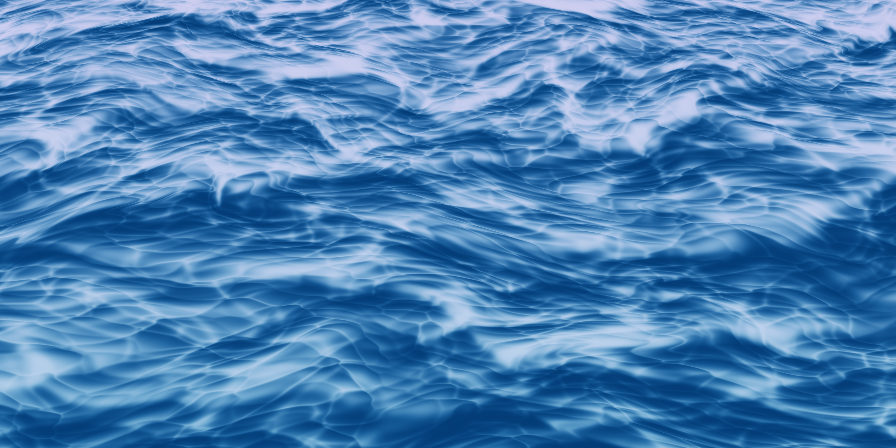
Write a WebGL 2 fragment shader that draws this texture.

```glsl
#version 300 es
precision highp float;
// Choppy blue open sea seen at a low angle, paler toward the distance.

#define HORIZON 1.65      // height of the vanishing line, in canvas heights
#define OCTAVES 6
#define SWELL_FREQ 5.6    // rows of the largest waves per unit of depth
#define FREQ_STEP 1.52
#define GAIN 0.86
#define STRETCH 3.3       // crest length over wave spacing
#define SHEAR 0.17        // tilt of alternate wave trains
#define CREST_SHARP 15.0
#define CREST_LIGHT 1.9
#define CONTRAST 2.6
#define HAZE 0.38

uniform vec2 u_resolution;
out vec4 outColor;

vec2 hash2(vec2 p) {
    vec3 h = fract(p.xyx * vec3(0.1031, 0.1030, 0.0973));
    h += dot(h, h.yzx + 33.33);
    return fract((h.xx + h.yz) * h.zy);
}

// Soft cellular waves: x = slope along depth, y = crest line strength
vec2 cellWaves(vec2 p) {
    vec2 id = floor(p), f = p - id;
    float sum = 0.0, sumSq = 0.0, slope = 0.0;
    for (int j = -1; j <= 1; j++) {
        for (int i = -1; i <= 1; i++) {
            vec2 cell = vec2(float(i), float(j));
            vec2 d = f - cell - 0.06 - 0.88 * hash2(id + cell);
            float w = exp(-CREST_SHARP * dot(d, d));
            sum += w;
            sumSq += w * w;
            slope += w * d.y;
        }
    }
    return vec2(slope / sum, 1.0 - sumSq / (sum * sum));
}

// Layered sines that bend the wave trains
vec2 bend(vec2 q) {
    q.y += 0.030 * sin(q.x * 4.1 + q.y * 6.0 + 0.7);
    q.x += 0.070 * sin(q.y * 13.0 - q.x * 2.3 + 2.1);
    q.y += 0.012 * sin(q.x * 11.3 - q.y * 9.0 + 4.0);
    q.x += 0.025 * sin(q.y * 31.0 + q.x * 7.0);
    q.y += 0.005 * sin(q.x * 27.0 + q.y * 23.0 + 1.3);
    return q;
}

// Brightness from wave faces and crests, centred near zero
float waveLight(vec2 q) {
    float light = 0.0, amp = 1.0, freq = SWELL_FREQ;
    for (int i = 0; i < OCTAVES; i++) {
        float k = float(i);
        float side = mod(k, 2.0) * 2.0 - 1.0;
        vec2 p = vec2(q.x / STRETCH, q.y + side * SHEAR * q.x) * freq;
        vec2 wave = cellWaves(p + vec2(17.3, 9.1) * (k + 1.0));
        float glint = 0.5 + 0.5 * sin(p.x * 1.7 + p.y * 0.9 + k * 2.4);
        light += amp * (CREST_LIGHT * glint * (wave.y - 0.13) - wave.x);
        q.y += 0.12 * wave.x / freq;
        freq *= FREQ_STEP;
        amp *= GAIN;
    }
    return light;
}

// Deep water to reflected sky
vec3 seaColor(float t) {
    vec3 tone[8] = vec3[8](
        vec3(0.01, 0.23, 0.46), vec3(0.04, 0.29, 0.53),
        vec3(0.12, 0.39, 0.63), vec3(0.23, 0.48, 0.70),
        vec3(0.35, 0.58, 0.77), vec3(0.48, 0.67, 0.83),
        vec3(0.65, 0.76, 0.89), vec3(0.76, 0.82, 0.93));
    float stop[8] = float[8](0.0, 0.10, 0.30, 0.49, 0.655, 0.81, 0.945, 1.0);
    vec3 c = tone[0];
    for (int i = 1; i < 8; i++) {
        c = mix(c, tone[i], clamp((t - stop[i - 1]) / (stop[i] - stop[i - 1]), 0.0, 1.0));
    }
    return c;
}

void main() {
    vec2 p = gl_FragCoord.xy / u_resolution.y;
    float centerX = 0.5 * u_resolution.x / u_resolution.y;

    // Perspective: waves shrink toward the horizon
    float away = HORIZON - p.y;
    vec2 q = bend(vec2((p.x - centerX) / away, -log(away)));

    // Wide sheen patches and distance haze
    float sheen = sin(q.x * 2.3 + q.y * 5.0 + 1.0) * sin(q.y * 8.0 - q.x * 1.3 + 0.4);
    float haze = 0.5 * (p.y - 0.5) + HAZE * smoothstep(0.72, 1.0, p.y);
    float light = waveLight(q) + 0.22 * sheen + haze - 0.04;

    float t = 1.0 / (1.0 + exp(-CONTRAST * light));
    vec3 color = seaColor(t);
    // Lavender sky in far highlights, cyan in near ones
    color += vec3(0.09, -0.02, 0.02) * t * (p.y - 0.45);
    outColor = vec4(clamp(color, 0.0, 1.0), 1.0);
}
```
